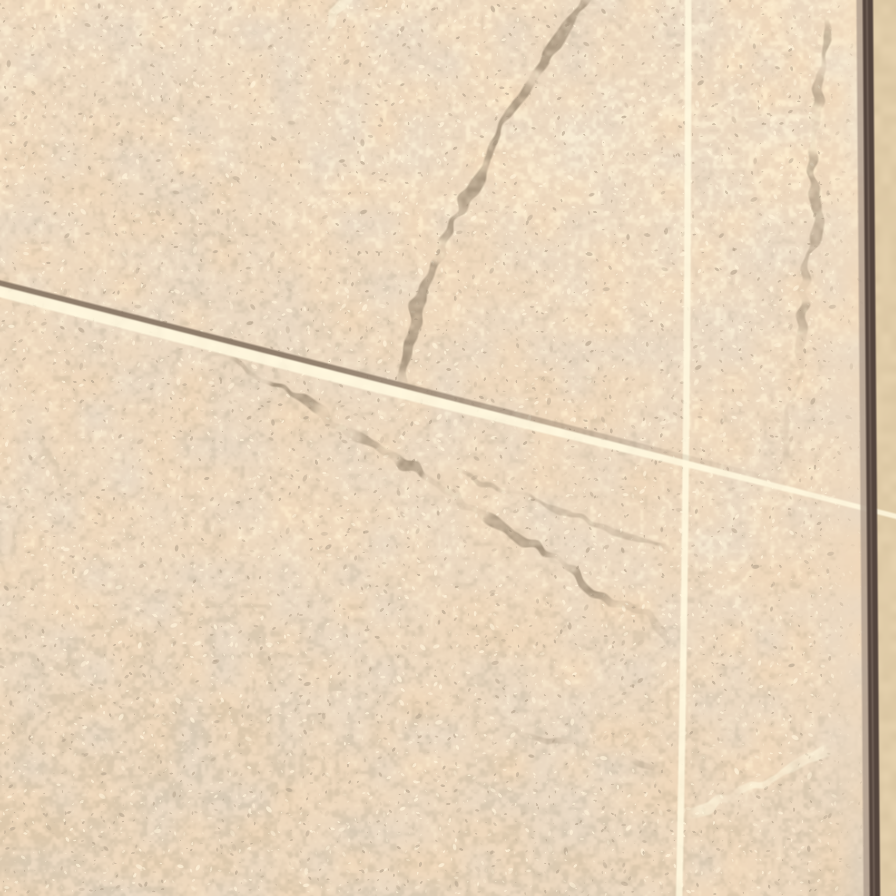
A WebGL 1 fragment shader for this texture:

```glsl
precision highp float;
uniform vec2 u_resolution;

const vec3 STONE_DARK = vec3(0.86, 0.79, 0.69);
const vec3 STONE_MID = vec3(0.93, 0.85, 0.75);
const vec3 STONE_LIGHT = vec3(0.98, 0.92, 0.81);
const vec3 FLECK_DARK = vec3(0.73, 0.66, 0.57);
const vec3 FLECK_PALE = vec3(1.0, 0.95, 0.85);
const vec3 VEIN_COLOR = vec3(0.63, 0.56, 0.47);
const vec3 GROUT = vec3(1.0, 0.97, 0.87);
const vec3 GROUT_SHADOW = vec3(0.52, 0.45, 0.38);
const vec3 RAIL_DARK = vec3(0.33, 0.27, 0.24);
const vec3 RAIL_EDGE = vec3(0.68, 0.61, 0.55);
const vec3 SIDE_PANEL = vec3(0.88, 0.80, 0.66);

const float GRAIN_SCALE = 130.0;
const float FLECK_SCALE = 48.0;
const float JOINT_START = 0.681;
const float JOINT_SLOPE = -0.2544;
const float UPRIGHT_X = 0.768;
const float UPRIGHT_HALF = 0.0036;
const float RAIL_X = 0.9765;
const float RAIL_LEAN = -0.008;
const float RAIL_HALF = 0.0058;
const float SOFTNESS = 0.0016;

float hash(vec2 p) {
  vec3 q = fract(p.xyx * 0.1031);
  q += dot(q, q.yzx + 33.33);
  return fract((q.x + q.y) * q.z);
}

float noise(vec2 p) {
  vec2 i = floor(p), f = fract(p);
  f = f * f * (3.0 - 2.0 * f);
  return mix(mix(hash(i), hash(i + vec2(1.0, 0.0)), f.x),
             mix(hash(i + vec2(0.0, 1.0)), hash(i + 1.0), f.x), f.y);
}

// Soft-edged stripe of the given half width around d = 0
float stripe(float d, float halfWidth) {
  float s = max(SOFTNESS, 0.8 / min(u_resolution.x, u_resolution.y));
  return 1.0 - smoothstep(halfWidth - s, halfWidth + s, abs(d));
}

// Broken, ragged vein from a to b, bowed sideways
float vein(vec2 p, vec2 a, vec2 b, float bow, float halfWidth, float seed) {
  float len = distance(a, b);
  vec2 dir = (b - a) / len;
  float s = dot(p - a, dir);
  float t = clamp(s / len, 0.0, 1.0);
  float path = bow * 4.0 * t * (1.0 - t);
  path += 0.016 * (noise(vec2(s * 18.0, seed)) - 0.5);
  path += 0.007 * (noise(vec2(s * 75.0, seed + 5.0)) - 0.5);
  float across = dot(p - a, vec2(-dir.y, dir.x)) - path;
  float width = halfWidth * (0.35 + 1.1 * noise(vec2(s * 45.0, seed + 9.0)));
  float patches = smoothstep(0.25, 0.65, noise(vec2(s * 36.0, seed + 13.0)));
  float ends = smoothstep(-0.004, 0.02, s) * smoothstep(-0.004, 0.02, len - s);
  float crumble = 0.55 + 0.45 * noise(p * 170.0 + seed);
  return stripe(across, width) * (0.2 + 0.8 * patches) * ends * crumble;
}

// One slanted chip per cell: x is its coverage, y its random tone
vec2 fleck(vec2 p, float seed) {
  vec2 cell = floor(p) + seed * 57.0;
  float angle = 6.2832 * hash(cell + 3.0);
  vec2 q = fract(p) - 0.3 - 0.4 * vec2(hash(cell + 7.0), hash(cell + 11.0));
  q = mat2(cos(angle), sin(angle), -sin(angle), cos(angle)) * q;
  float size = mix(0.06, 0.2, hash(cell + 17.0));
  float d = length(q * vec2(1.0, 1.8)) - size;
  return vec2(1.0 - smoothstep(-0.06, 0.06, d), hash(cell + 23.0));
}

vec3 stone(vec2 p) {
  float detail = 1.0 - 0.6 * smoothstep(0.91, 0.95, p.x);
  float clouds = noise(p * 5.0) + 0.6 * noise(p * 17.0 + 8.0) - 0.8;
  float grain = noise(p * GRAIN_SCALE) + 0.7 * noise(p * GRAIN_SCALE * 1.9 + 31.0) - 0.85;
  float light = 0.34 * (p.y - 0.5) + 0.12 * (p.x - 0.5);
  float tone = 0.46 + light + 0.2 * clouds + 0.55 * grain * detail;
  vec3 c = mix(STONE_DARK, STONE_MID, smoothstep(0.0, 0.5, tone));
  c = mix(c, STONE_LIGHT, smoothstep(0.5, 1.0, tone));
  c += vec3(0.012, -0.002, -0.018) * (noise(p * 28.0 + 40.0) - 0.5) * 2.0;
  for (int i = 0; i < 3; i++) {
    float k = float(i);
    mat2 turn = mat2(0.8, 0.6, -0.6, 0.8);
    vec2 q = p * FLECK_SCALE * (1.0 + 0.45 * k);
    vec2 chip = fleck(k == 1.0 ? turn * q : q, k + 1.0);
    c = mix(c, FLECK_DARK, chip.x * smoothstep(0.7, 1.0, chip.y) * 0.7 * detail);
    c = mix(c, FLECK_PALE, chip.x * smoothstep(0.4, 0.0, chip.y) * 0.8 * detail);
  }
  return c;
}

void main() {
  vec2 p = gl_FragCoord.xy / u_resolution;
  vec3 color = stone(p);

  // Dark veins and pale scratches
  float dark = vein(p, vec2(0.651, 1.01), vec2(0.444, 0.575), -0.022, 0.0065, 2.0);
  dark = max(dark, vein(p, vec2(0.247, 0.609), vec2(0.757, 0.285), 0.0, 0.005, 21.0));
  dark = max(dark, 0.7 * vein(p, vec2(0.927, 0.98), vec2(0.872, 0.475), 0.004, 0.0048, 43.0));
  dark = max(dark, 0.45 * vein(p, vec2(0.5, 0.48), vec2(0.745, 0.38), 0.0, 0.003, 64.0));
  dark = max(dark, 0.4 * vein(p, vec2(0.56, 0.195), vec2(0.75, 0.14), 0.0, 0.003, 82.0));
  color = mix(color, VEIN_COLOR, 0.9 * dark);
  float pale = vein(p, vec2(0.765, 0.092), vec2(0.93, 0.162), -0.004, 0.005, 91.0);
  pale = max(pale, vein(p, vec2(0.365, 0.96), vec2(0.388, 1.02), 0.0, 0.006, 105.0));
  color = mix(color, GROUT, 0.7 * pale);

  // Plain panel beyond the rail
  float rail = p.x - RAIL_X - RAIL_LEAN * p.y;
  vec3 panel = SIDE_PANEL + 0.04 * (noise(p * 90.0) - 0.5);
  color = mix(color, panel, smoothstep(0.0, 0.004, rail));

  // Upright joint, then the sloping joint with its fading upper shadow
  float wear = 0.82 + 0.18 * noise(p * 85.0 + 12.0);
  float upright = p.x - UPRIGHT_X + 0.01 * (1.0 - p.y) * (1.0 - p.y);
  color = mix(color, GROUT, stripe(upright, UPRIGHT_HALF) * wear);
  float slope = (p.y - JOINT_START - JOINT_SLOPE * p.x) / length(vec2(1.0, JOINT_SLOPE));
  float groutHalf = mix(0.0062, 0.0028, smoothstep(0.3, 1.0, p.x));
  float shade = 0.9 * (1.0 - smoothstep(0.25, 0.95, p.x));
  color = mix(color, GROUT_SHADOW, stripe(slope - 0.0025, 0.0036) * shade);
  color = mix(color, GROUT, stripe(slope + groutHalf, groutHalf) * wear);

  // Rail: grey left flange, dark core, faint inner glint
  color = mix(color, RAIL_EDGE, 0.8 * stripe(rail + 0.0085, 0.0042));
  color = mix(color, RAIL_DARK, stripe(rail, RAIL_HALF));
  color = mix(color, RAIL_EDGE, 0.3 * stripe(rail + 0.001, 0.001));
  gl_FragColor = vec4(color, 1.0);
}
```
